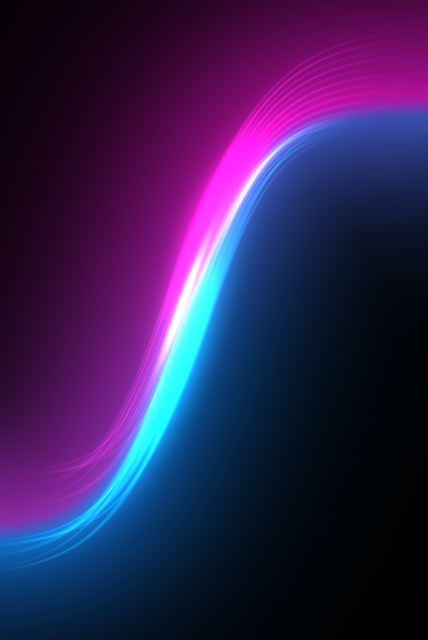
A WebGL 1 fragment shader for this background:

```glsl
precision highp float;
// Glowing S-shaped ribbon of magenta and cyan light strands over a dark gradient.

uniform vec2 u_resolution;

const float STEEPNESS = 1.83;
const vec2 ASPECT = vec2(0.667, 1.0);

float hash(float n) {
  return fract(sin(n * 12.9898) * 43758.5453);
}

float tanhCurve(float x) {
  return 1.0 - 2.0 / (exp(2.0 * x) + 1.0);
}

// S-curve through (center, 0.5) with separate reach below and above:
// returns its height and its slope.
vec2 wave(float x, float center, float low, float high) {
  float s = x - center;
  float reach = s > 0.0 ? high : low;
  float t = tanhCurve(STEEPNESS * s / reach);
  return vec2(0.5 + reach * t, STEEPNESS * (1.0 - t * t));
}

vec2 spinePoint(float x) {
  return vec2(x, wave(x, 0.43, 0.34, 0.335).x) * ASPECT;
}

float segmentDistance(vec2 p, vec2 a, vec2 b) {
  vec2 ab = b - a;
  return length(p - a - ab * clamp(dot(p - a, ab) / dot(ab, ab), 0.0, 1.0));
}

// Signed distance to the spine, positive above it
float spineDistance(vec2 uv) {
  float d = 10.0;
  vec2 a = spinePoint(-0.3);
  for (int i = 1; i <= 36; i++) {
    vec2 b = spinePoint(-0.3 + 1.6 * float(i) / 36.0);
    d = min(d, segmentDistance(uv * ASPECT, a, b));
    a = b;
  }
  return uv.y * ASPECT.y > spinePoint(uv.x).y ? d : -d;
}

// Thin line with a soft halo along one wave
float strand(vec2 uv, float center, float low, float high, float width) {
  vec2 w = wave(uv.x, center, low, high);
  float slope = w.y / ASPECT.x;
  float d = abs(uv.y - w.x) / sqrt(1.0 + slope * slope);
  return exp(-d * d / (width * width)) + 0.13 * exp(-d / (width * 4.0));
}

float bump(float x, float center, float width) {
  float s = (x - center) / width;
  return exp(-s * s);
}

vec3 background(vec2 uv, float d) {
  float far = abs(d);
  vec3 magenta = mix(vec3(0.43, 0.14, 0.53), vec3(0.54, 0.05, 0.47), smoothstep(0.3, 0.85, uv.y));
  vec3 blue = mix(vec3(0.06, 0.37, 0.72), vec3(0.22, 0.31, 0.70), smoothstep(0.35, 0.75, uv.y));
  vec3 above = magenta * exp(-pow(far / 0.18, 1.6)) + vec3(0.12, 0.01, 0.11) * exp(-far / 0.3);
  vec3 below = blue * exp(-pow(far / 0.15, 1.35));
  return mix(below, above, smoothstep(-0.022, 0.022, d));
}

void main() {
  vec2 uv = gl_FragCoord.xy / u_resolution;
  float d = spineDistance(uv);
  vec3 color = background(uv, d);

  // Glow hugging the steep middle
  color += vec3(0.02, 0.30, 0.36) * bump(uv.y, 0.40, 0.20) * bump(d, -0.02, 0.035);
  color += vec3(0.35, 0.02, 0.28) * bump(uv.y, 0.67, 0.14) * bump(d, 0.022, 0.03);

  // Strands fan out at both ends and brighten where they meet
  float magentaHeat = bump(uv.y, 0.67, 0.13);
  float cyanHeat = bump(uv.y, 0.44, 0.17);
  float magentaFade = smoothstep(0.03, 0.35, uv.x) * (1.0 - smoothstep(0.65, 0.98, uv.x));
  float cyanFade = smoothstep(-0.05, 0.25, uv.x) * (1.0 - smoothstep(0.55, 0.88, uv.x));
  float magentaLight = 0.0;
  float cyanLight = 0.0;
  for (int i = 0; i < 10; i++) {
    float t = float(i) / 9.0;
    float r = hash(float(i) + 3.0);
    float gain = 0.5 + 0.5 * hash(float(i) + 17.0);
    magentaLight += gain * strand(uv, mix(0.37, 0.435, t), mix(0.21, 0.32, r),
      mix(0.46, 0.335, t), mix(0.0014, 0.0045, magentaHeat));
    cyanLight += gain * strand(uv, mix(0.43, 0.485, t), mix(0.33, 0.42, r),
      mix(0.335, 0.30, hash(float(i) + 31.0)), mix(0.0014, 0.0042, cyanHeat));
  }
  color += vec3(0.95, 0.12, 0.78) * magentaLight * magentaFade * mix(0.22, 0.55, magentaHeat);
  color += vec3(0.08, 0.78, 0.92) * cyanLight * cyanFade * mix(0.25, 0.60, cyanHeat);

  // White-hot streak and the pale lavender strand beside it
  color += vec3(0.95) * strand(uv, 0.412, 0.33, 0.35, 0.0065) * bump(uv.y, 0.53, 0.085);
  color += vec3(0.45, 0.42, 0.55) * strand(uv, 0.445, 0.33, 0.325, 0.005)
    * bump(uv.y, 0.72, 0.09) * cyanFade;

  gl_FragColor = vec4(clamp(color, 0.0, 1.0), 1.0);
}
```
